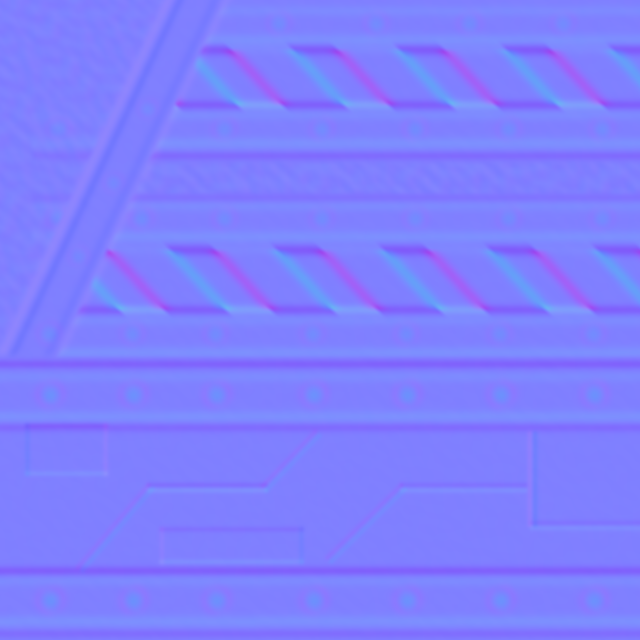
Write a three.js fragment shader that draws this texture map.

```glsl
// Tangent-space normal map of riveted sci-fi hull plating: rails, hazard bands,
// a slanted beam and an engraved panel. Every part adds a small tilt (x, y) to
// a flat normal; the blue channel follows from keeping the normal unit length.
varying vec2 vUv;

const float LEAN = 0.47;            // beam shift in x per unit of height
const float STRIPE_PERIOD = 0.1667;
const float STRIPE_WIDTH = 0.0703;
const vec2 UP_LEFT = vec2(-0.10, 0.12);
const vec2 DOWN_RIGHT = vec2(0.13, -0.12);

float bell(float d, float w) { return exp(-d * d / (w * w)); }

float between(float v, float lo, float hi, float soft) {
  return smoothstep(lo - soft, lo + soft, v) * (1.0 - smoothstep(hi - soft, hi + soft, v));
}

// Gradient noise
vec2 hashGradient(vec2 cell) {
  float a = 6.2832 * fract(sin(dot(cell, vec2(127.1, 311.7))) * 43758.5);
  return vec2(cos(a), sin(a));
}

float corner(vec2 cell, vec2 f, vec2 o) { return dot(hashGradient(cell + o), f - o); }

float gradientNoise(vec2 p) {
  vec2 c = floor(p), f = fract(p);
  vec2 u = f * f * (3.0 - 2.0 * f);
  return mix(mix(corner(c, f, vec2(0.0)), corner(c, f, vec2(1.0, 0.0)), u.x),
             mix(corner(c, f, vec2(0.0, 1.0)), corner(c, f, vec2(1.0)), u.x), u.y);
}

vec2 grain(vec2 p) {
  float h = gradientNoise(p);
  return vec2(h - gradientNoise(p + vec2(0.3, 0.0)), h - gradientNoise(p + vec2(0.0, 0.3)));
}

// Soft line along a segment, tilted one way
vec2 ridge(vec2 p, vec2 a, vec2 b, vec2 tilt) {
  vec2 d = b - a;
  float t = clamp(dot(p - a, d) / dot(d, d), 0.0, 1.0);
  return tilt * bell(length(p - a - d * t), 0.005);
}

// Engraved line: opposite tilts on its two sides
vec2 groove(vec2 p, vec2 a, vec2 b, float depth) {
  vec2 n = normalize(vec2(a.y - b.y, b.x - a.x));
  return ridge(p, a - n * 0.004, b - n * 0.004, n * depth)
       - ridge(p, a + n * 0.004, b + n * 0.004, n * depth);
}

// Four tilted sides of a rectangle
vec2 frame(vec2 p, vec2 lo, vec2 hi, vec2 tilt) {
  return ridge(p, lo, vec2(lo.x, hi.y), vec2(-tilt.x, 0.0))
       + ridge(p, vec2(hi.x, lo.y), hi, vec2(tilt.x, 0.0))
       + ridge(p, lo, vec2(hi.x, lo.y), vec2(0.0, tilt.y))
       + ridge(p, vec2(lo.x, hi.y), hi, vec2(0.0, -tilt.y));
}

float seam(float y, float at, float depth) { return -depth * bell(y - at, 0.0075); }

float rail(float y, float top, float bottom) {
  return 0.04 * bell(y - top, 0.009) + 0.06 * bell(y - bottom, 0.010);
}

vec2 rivet(vec2 d, float r) {
  float rim = bell(length(d) - r, r * 0.45);
  return vec2(-0.075, 0.065) * bell(length(d + vec2(0.0, r * 0.1)), r * 0.75)
       + vec2(0.045, -0.03) * rim * (0.45 + 0.55 * abs(d.x + d.y * 0.4) / r);
}

// Spacing widens after the third rivet
vec2 rivetRow(vec2 p, vec2 start, float first, float r) {
  vec2 sum = vec2(0.0);
  for (int i = 0; i < 7; i++) {
    float k = float(i);
    float x = k < 3.0 ? k * 0.130 : 0.412 + (k - 3.0) * 0.146;
    if (k >= first) sum += rivet(p - start - vec2(x, 0.0), r);
  }
  return sum;
}

// Slanted raised bars inside a horizontal band
vec2 hazardBand(vec2 p, float top, float bottom, float start) {
  float x = p.x - 0.92 * (top - p.y) - start;
  float t = mod(x + 0.04, STRIPE_PERIOD) - 0.04;
  float bar = between(t, 0.0, STRIPE_WIDTH, 0.006);
  vec2 sides = UP_LEFT * bell(t, 0.014) + DOWN_RIGHT * bell(t - STRIPE_WIDTH, 0.014);
  float caps = mix(0.025, -0.14, bar) * bell(p.y - top, 0.009)
             + mix(-0.12, 0.11, bar) * bell(p.y - bottom, 0.008);
  return sides * between(p.y, bottom, top, 0.005) + vec2(0.0, caps);
}

vec2 engravedPanel(vec2 p) {
  vec2 t = frame(p, vec2(0.043, 0.260), vec2(0.165, 0.335), vec2(0.045, 0.05));
  t += frame(p, vec2(0.253, 0.122), vec2(0.471, 0.173), vec2(-0.04, 0.05));
  t += groove(p, vec2(0.126, 0.112), vec2(0.234, 0.238), 0.05);
  t += groove(p, vec2(0.234, 0.238), vec2(0.414, 0.238), 0.06);
  t += groove(p, vec2(0.414, 0.238), vec2(0.495, 0.322), 0.05);
  t += groove(p, vec2(0.515, 0.126), vec2(0.629, 0.238), 0.05);
  t += groove(p, vec2(0.629, 0.238), vec2(0.820, 0.238), 0.05);
  t += groove(p, vec2(0.832, 0.322), vec2(0.832, 0.180), 0.06);
  return t + groove(p, vec2(0.832, 0.179), vec2(1.02, 0.179), 0.045);
}

// Slanted beam; s is its across coordinate
vec2 beam(vec2 p, float s) {
  vec2 t = vec2(0.055, 0.02) * (bell(s - 0.263, 0.010) + 0.7 * bell(s - 0.354, 0.009));
  t -= vec2(0.055, 0.035) * (bell(s - 0.281, 0.008) + 0.6 * bell(s - 0.336, 0.009));
  for (int i = 0; i < 3; i++) {
    float y = 0.83 - 0.115 * float(i);
    t += 0.45 * rivet(p - vec2(0.311 - LEAN * (1.0 - y), y), 0.014);
  }
  return t * smoothstep(0.435, 0.455, p.y);
}

void main() {
  vec2 p = vUv;
  float s = p.x + LEAN * (1.0 - p.y);
  float upper = smoothstep(0.436, 0.446, p.y);
  float rightSide = smoothstep(0.345, 0.358, s) * upper;
  float leftSide = (1.0 - smoothstep(0.25, 0.262, s)) * upper;
  float leftRails = leftSide * between(p.x, 0.05, 1.1, 0.006) * between(p.y, 0.61, 0.83, 0.01);

  // Horizontal rails and seams
  float decks = rail(p.y, 0.983, 0.9375) + rail(p.y, 0.820, 0.776) + rail(p.y, 0.678, 0.630)
              + rail(p.y, 0.499, 0.449) + seam(p.y, 0.7565, 0.08) + seam(p.y, 0.691, 0.05);
  float base = rail(p.y, 0.411, 0.349) + rail(p.y, 0.092, 0.029) + seam(p.y, 0.431, 0.11)
             + seam(p.y, 0.332, 0.08) + seam(p.y, 0.108, 0.12) + seam(p.y, 0.010, 0.07);
  float slope = decks * (rightSide + 0.45 * leftRails) + base;
  vec2 tilt = vec2(-0.15 * max(slope, 0.0), slope);

  // Hazard bands, beam and panel
  tilt += rightSide * (hazardBand(p, 0.922, 0.836, 0.458) + hazardBand(p, 0.609, 0.516, 0.4336));
  tilt += beam(p, s) + engravedPanel(p);

  // Rivets
  tilt += (rightSide + leftSide) * 0.65 * (rivetRow(p, vec2(0.176, 0.964), 1.0, 0.016)
        + rivetRow(p, vec2(0.091, 0.799), 0.0, 0.016) + rivetRow(p, vec2(0.091, 0.659), 0.0, 0.016));
  tilt += 0.65 * rivetRow(p, vec2(0.077, 0.479), 0.0, 0.016);
  tilt += rivetRow(p, vec2(0.079, 0.384), 0.0, 0.018) + rivetRow(p, vec2(0.079, 0.0625), 0.0, 0.018);

  // Worn surface, roughest on the left plate and the middle strip
  float wear = 0.01 + 0.035 * leftSide + 0.04 * rightSide * between(p.y, 0.698, 0.746, 0.006);
  tilt += wear * grain(p * vec2(52.0, 46.0) + vec2(p.y * 20.0, 0.0));

  float facing = sqrt(max(0.0, 1.0 - 4.0 * dot(tilt, tilt)));
  gl_FragColor = vec4(0.5 + tilt, 0.5 + 0.5 * facing, 1.0);
}
```
